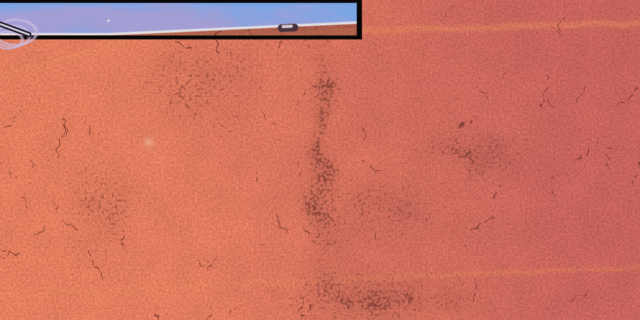
A Shadertoy shader for this texture:

```glsl
vec2 hash2(vec2 p) {
    vec3 q = fract(p.xyx * vec3(0.1031, 0.1030, 0.0973));
    q += dot(q, q.yzx + 33.33);
    return fract((q.xx + q.yz) * q.zy);
}

float gradientDot(vec2 cell, vec2 corner, vec2 f) {
    float angle = 6.2832 * hash2(cell + corner).x;
    return dot(vec2(cos(angle), sin(angle)), f - corner);
}

float gradientNoise(vec2 p) {
    vec2 i = floor(p), f = p - i;
    vec2 u = f * f * f * (f * (f * 6.0 - 15.0) + 10.0);
    float low = mix(gradientDot(i, vec2(0, 0), f), gradientDot(i, vec2(1, 0), f), u.x);
    float high = mix(gradientDot(i, vec2(0, 1), f), gradientDot(i, vec2(1, 1), f), u.x);
    return 1.4 * mix(low, high, u.y);
}

float fbm(vec2 p) {
    float sum = 0.0, amp = 0.5;
    for (int i = 0; i < 4; i++) {
        sum += amp * gradientNoise(p);
        p = p * 2.03 + 17.0;
        amp *= 0.5;
    }
    return sum;
}

float segment(vec2 p, vec2 a, vec2 b) {
    vec2 d = b - a;
    return length(p - a - d * clamp(dot(p - a, d) / dot(d, d), 0.0, 1.0));
}

float stroke(float dist, float halfWidth, float blur) {
    return 1.0 - smoothstep(halfWidth - blur, halfWidth + blur, dist);
}

float blob(vec2 p, vec2 center, vec2 radius) {
    vec2 q = (p - center) / radius;
    return exp(-dot(q, q));
}

// Short, crooked, mostly upright cracks, at most one per grid cell
float cracks(vec2 p, float size, float density, float px) {
    vec2 wobble = vec2(gradientNoise(p * 38.0), gradientNoise(p * 38.0 + 51.0));
    vec2 q = p + 0.013 * wobble;
    vec2 cell = floor(p / size);
    float ink = 0.0;
    for (int y = -1; y <= 1; y++)
    for (int x = -1; x <= 1; x++) {
        vec2 id = cell + vec2(x, y);
        vec2 place = hash2(id + 7.0), kind = hash2(id + 91.0);
        vec2 mid = (id + place) * size;
        float lean = (kind.y - 0.5) * 2.2;
        vec2 arm = size * mix(0.1, 0.3, place.y) * vec2(sin(lean), cos(lean));
        float line = stroke(segment(q, mid - arm, mid + arm), 0.0014, px);
        ink = max(ink, line * step(kind.x, density));
    }
    return ink * smoothstep(-0.45, 0.25, gradientNoise(p * 60.0));
}

// Places where the dark grit gathers
float stains(vec2 p) {
    p += 0.07 * vec2(fbm(p * 7.0), fbm(p * 7.0 + 30.0));
    float s = 0.9 * blob(p, vec2(1.0, 0.50), vec2(0.035, 0.30));
    s += 0.5 * blob(p, vec2(1.03, 0.72), vec2(0.05, 0.06));
    s += 0.8 * blob(p, vec2(1.48, 0.52), vec2(0.13, 0.06));
    s += 0.9 * blob(p, vec2(1.17, 0.07), vec2(0.24, 0.06));
    s += 0.5 * blob(p, vec2(1.18, 0.35), vec2(0.18, 0.08));
    s += 0.5 * blob(p, vec2(0.63, 0.75), vec2(0.17, 0.10));
    s += 0.45 * blob(p, vec2(0.31, 0.36), vec2(0.09, 0.14));
    return s * (0.85 + 0.9 * fbm(p * 13.0));
}

vec3 clayColor(vec2 p, float px) {
    vec3 orange = vec3(0.89, 0.49, 0.37), red = vec3(0.78, 0.39, 0.36);
    float drift = 0.5 * p.x + 0.12 * (p.y - 0.5) + 0.2 * fbm(p * 2.5);
    vec3 col = mix(orange, red, smoothstep(0.1, 1.0, drift));
    col *= 1.0 + 0.05 * fbm(p * 9.0);

    // Pale dusty seams
    float upper = p.y - mix(0.76 + 0.27 * p.x, 0.87 + 0.028 * p.x, smoothstep(0.2, 0.65, p.x));
    float lower = p.y - 0.08 - 0.043 * p.x;
    float wave = 0.008 * gradientNoise(p * 8.0);
    float seam = stroke(abs(upper + wave), 0.009, 0.009) + 0.6 * stroke(abs(lower + wave), 0.008, 0.008);
    col = mix(col, vec3(0.89, 0.53, 0.36), 0.5 * seam);

    // Fine grain, pits and grit
    float grain = gradientNoise(p * 125.0) + 0.6 * gradientNoise(p * 215.0 + 9.0);
    col *= 1.0 + 0.085 * grain;
    float stain = clamp(stains(p), 0.0, 1.0);
    float pits = smoothstep(0.25, 0.75, gradientNoise(p * 95.0 + 40.0) + 0.7 * stain - 0.12);
    col *= 1.0 - 0.11 * stain;
    col = mix(col, vec3(0.43, 0.20, 0.18), pits * (0.16 + 0.4 * stain));

    float crack = max(cracks(p, 0.19, 0.45, px), 0.7 * cracks(p + 5.3, 0.11, 0.25, px));
    col = mix(col, vec3(0.33, 0.13, 0.11), 0.75 * crack);
    return mix(col, vec3(0.90, 0.68, 0.56), 0.7 * blob(p, vec2(0.465, 0.555), vec2(0.015)));
}

vec3 panelColor(vec2 p, vec3 clay, float px) {
    vec3 blue = vec3(0.48, 0.65, 0.90), lilac = vec3(0.64, 0.62, 0.83);
    float tint = 0.5 + 0.9 * fbm(p * vec2(3.0, 9.0)) + 5.0 * (0.945 - p.y);
    vec3 col = mix(blue, lilac, smoothstep(0.2, 0.8, tint));
    vec2 id = floor(p / 0.09), dotPos = (id + 0.2 + 0.6 * hash2(id)) * 0.09;
    col = mix(col, vec3(0.95), stroke(length(p - dotPos), 0.003, px) * step(hash2(id + 3.0).x, 0.35));

    // Sloping rim with a clasp, clay showing below it
    float rim = p.y - max(0.893, 0.893 + 0.047 * (p.x - 0.34));
    col = mix(clay * 0.8, col, smoothstep(-px, px, rim));
    col = mix(col, vec3(0.88, 0.87, 0.89), stroke(abs(rim), 0.004, px));
    col = mix(col, vec3(0.28, 0.20, 0.24), stroke(segment(p, vec2(0.88, 0.912), vec2(0.92, 0.914)), 0.012, px));
    return mix(col, vec3(0.82, 0.78, 0.82), stroke(segment(p, vec2(0.885, 0.917), vec2(0.91, 0.918)), 0.005, px));
}

void mainImage(out vec4 fragColor, in vec2 fragCoord) {
    vec2 p = fragCoord / iResolution.y;
    float px = 1.0 / iResolution.y;
    vec3 clay = clayColor(p, px);

    // Black frame around the blue panel
    float outer = max(p.x - 1.131, 0.877 - p.y);
    float inner = max(max(p.x - 1.115, 0.889 - p.y), p.y - 0.991);
    vec3 col = mix(clay, vec3(0.03, 0.02, 0.02), stroke(outer, 0.0, px));
    col = mix(col, panelColor(p, clay, px), stroke(inner, 0.0, px));

    // Pale looping strands at the left corner
    for (int i = 0; i < 3; i++) {
        float k = float(i);
        vec2 q = (p - vec2(0.025 + 0.012 * k, 0.875 + 0.012 * k)) * vec2(0.6, 1.0);
        float ring = abs(length(q) - 0.027 - 0.006 * k);
        col = mix(col, vec3(0.80, 0.74, 0.88), 0.75 * stroke(ring, 0.003, px));
    }
    float strap = segment(p, vec2(0.0, 0.925), vec2(0.09, 0.892));
    col = mix(col, vec3(0.10, 0.07, 0.12), stroke(strap, 0.008, px));
    col = mix(col, vec3(0.86, 0.85, 0.90), stroke(strap, 0.003, px));
    fragColor = vec4(col, 1.0);
}
```
